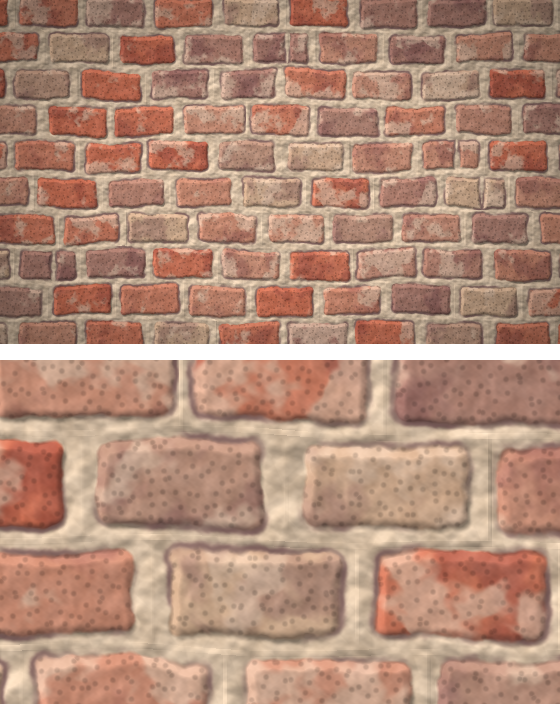
Top: the whole. Bottom: its middle third, enlarged.
Give the GLSL for this texture, as a WebGL 1 fragment shader.

```glsl
precision highp float;
// Weathered brick wall: worn red and buff bricks in thick, lumpy mortar.
uniform vec2 u_resolution;

const float ROWS = 9.555;         // courses over the canvas height
const float ROW_PHASE = 0.156;    // part of the top course that is cut off
const float PITCH = 1.883;        // brick spacing, in course heights
const vec2 HALF_BRICK = vec2(0.835, 0.412);
const float CORNER = 0.11;

const vec3 RED = vec3(0.75, 0.42, 0.32);
const vec3 TERRACOTTA = vec3(0.74, 0.53, 0.44);
const vec3 DUSKY = vec3(0.63, 0.46, 0.41);
const vec3 BUFF = vec3(0.76, 0.63, 0.52);
const vec3 LIME = vec3(0.82, 0.71, 0.62);
const vec3 MORTAR = vec3(0.81, 0.72, 0.62);
const vec3 SHADOW = vec3(0.42, 0.29, 0.30);

float hash(vec2 p) {
  return fract(sin(dot(p, vec2(12.99, 78.23))) * 4375.85);
}

// Layered, self-warping sines, roughly -1 to 1
float grain(vec2 p) {
  float sum = 0.0, amp = 0.42;
  for (int i = 0; i < 5; i++) {
    p = mat2(0.8, 0.6, -0.6, 0.8) * p * 1.8 + 1.7;
    sum += amp * sin(p.x + 1.5 * sin(p.y + 2.0 * sum));
    amp *= 0.62;
  }
  return sum;
}

// Cellular noise: distance to the nearest scattered point
float cellular(vec2 p) {
  vec2 cell = floor(p);
  float nearest = 2.0;
  for (int y = -1; y <= 1; y++) {
    for (int x = -1; x <= 1; x++) {
      vec2 c = cell + vec2(x, y);
      vec2 point = c + vec2(hash(c), hash(c + 37.3));
      nearest = min(nearest, distance(p, point));
    }
  }
  return nearest;
}

// Signed distance to the brick in this cell; id receives column and row
float brickDistance(vec2 q, out vec2 id) {
  q.y += 0.035 * sin(q.x * 0.9 + q.y * 0.5) + 0.02 * sin(q.x * 2.3 + q.y);
  float row = floor(q.y);
  float shift = 0.66 + 0.5 * row - 0.5 * smoothstep(3.0, 8.0, row)
              + 0.12 * (hash(vec2(row, 4.0)) - 0.5);
  float column = q.x / PITCH - shift + 0.5;
  id = vec2(floor(column), row);
  vec2 local = vec2((fract(column) - 0.5) * PITCH, fract(q.y) - 0.5);

  // Uneven laying: offset, tilt and size
  local.x += 0.08 * (hash(id + 1.3) - 0.5);
  local.y += 0.04 * (hash(id + 2.7) - 0.5) + 0.05 * (hash(id + 5.1) - 0.5) * local.x;
  vec2 size = HALF_BRICK - vec2(0.09, 0.035) * vec2(hash(id + 7.9), hash(id + 9.2));
  vec2 edge = abs(local) - size + CORNER;
  float d = length(max(edge, 0.0)) + min(max(edge.x, edge.y), 0.0) - CORNER;

  // A few bricks are cut in two
  if (hash(id + 13.6) > 0.97) d = max(d, 0.07 - abs(local.x - 0.17));
  return d + 0.045 * grain(q * 1.8) + 0.015 * grain(q * 5.0 + 8.0);
}

float brickMask(float d, float blur) {
  return 1.0 - smoothstep(-blur, blur, d);
}

// Surface height of bricks and mortar together
float relief(vec2 q) {
  vec2 id;
  float d = brickDistance(q, id);
  float face = 0.55 + 0.09 * grain(q * 4.0 + id * 3.0) - 0.35 * smoothstep(-0.09, 0.02, d);
  float lumps = 0.26 + 0.22 * grain(q * vec2(1.7, 2.6)) - 0.2 * cellular(q * 5.0)
              + 0.8 * clamp(d, 0.0, 0.2);
  return mix(lumps, face, brickMask(d, 0.03));
}

vec3 brickColor(vec2 q, vec2 id) {
  float kind = hash(id + 21.4);
  vec3 color = mix(RED, TERRACOTTA, smoothstep(0.15, 0.5, kind));
  color = mix(color, DUSKY, smoothstep(0.5, 0.72, kind));
  color = mix(color, BUFF, smoothstep(0.8, 0.88, kind));
  float stain = grain(q * 1.3 + id * 2.1);
  color = mix(color, color * vec3(0.86, 0.82, 0.86), smoothstep(0.0, 0.6, stain));

  // Lime bloom and small dark pits
  float bloom = grain(q * 1.6 + id * 5.0) + 0.9 * hash(id + 31.0) - 0.45;
  color = mix(color, LIME, 0.65 * smoothstep(0.15, 0.6, bloom));
  float pits = 1.0 - smoothstep(0.08, 0.3, cellular(q * 8.0));
  return color * (1.0 - 0.16 * pits) + 0.035 * grain(q * 6.0);
}

void main() {
  vec2 uv = gl_FragCoord.xy / u_resolution;
  vec2 q = vec2(gl_FragCoord.x, u_resolution.y - gl_FragCoord.y) / u_resolution.y * ROWS;
  q.y += ROW_PHASE;
  vec2 id;
  float d = brickDistance(q, id);
  float blur = max(0.02, 0.8 * ROWS / u_resolution.y);

  vec3 mortar = MORTAR + 0.05 * grain(q * 5.0 + 3.0);
  vec3 color = mix(mortar, brickColor(q, id), brickMask(d, blur));

  // Light from the upper left, then dark crevices around the bricks
  float slope = relief(q) - relief(q - vec2(0.035, 0.055));
  color *= clamp(1.0 + 1.3 * slope, 0.62, 1.2);
  float crevice = exp(-pow((d - 0.015) / 0.03, 2.0));
  crevice *= smoothstep(-0.5, 0.6, grain(q * 1.5 + 11.0));
  color = mix(color, SHADOW, 0.7 * crevice);

  // Darkened corners
  vec2 off = (uv - vec2(0.5, 0.46)) * vec2(1.5, 1.3);
  color *= 1.0 - 0.34 * smoothstep(0.3, 1.1, length(off));
  gl_FragColor = vec4(clamp(color, 0.0, 1.0), 1.0);
}
```
